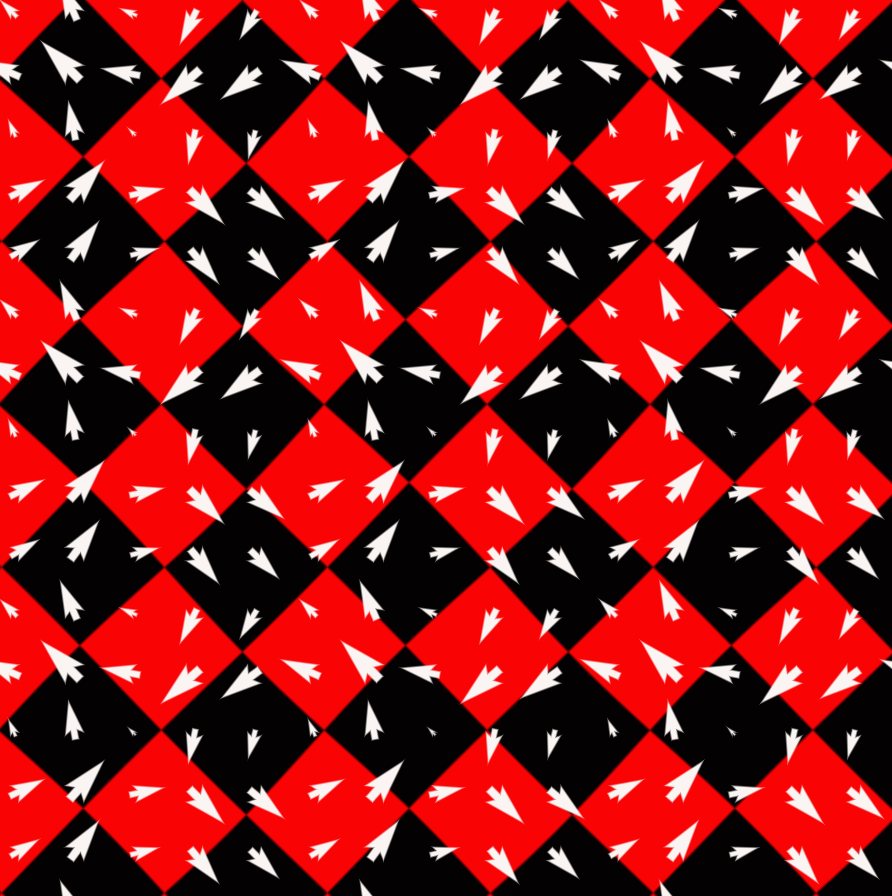
Give the GLSL for this pattern, as a Shadertoy shader.

```glsl
const float TAU = 6.2831853;

// Signed distance to a lattice of diamonds, negative inside
float diamondLattice(vec2 p) {
    vec2 q = p * 5.5 + vec2(0.0, 0.018);
    // Slight stagger between neighbouring rows and columns
    q += vec2(-0.015 * cos(0.5 * TAU * (q.y - 1.23)), 0.02 * sin(0.5 * TAU * q.x));
    vec2 c = abs(fract(q + 0.5) - 0.5);
    return (c.x + c.y - 0.5) * 0.7071 / 5.5;
}

// Barbed arrow with its base at the origin and its tip at the end of reach
float arrow(vec2 p, vec2 reach) {
    float size = length(reach);
    vec2 dir = reach / size;
    float along = dot(p, dir) / size;
    float across = abs(dir.x * p.y - dir.y * p.x) / size;

    float side = (across + (along - 1.0) * 0.28) / 1.04;
    float back = (0.17 - 0.6 * across - along) / 1.17;
    float head = max(side, back);
    float stub = max(across - 0.1, max(-0.17 - along, along - 0.5));
    return min(head, stub) * size;
}

// Wave field: rows set the horizontal part, columns the vertical part
vec2 flow(vec2 id) {
    return -cos(TAU / 5.0 * (id.yx - 1.0) + 0.13);
}

float arrowField(vec2 p) {
    float pitch = 0.0669;
    vec2 origin = vec2(0.0163);
    vec2 nearest = round((p - origin) / pitch);
    float d = 1.0;
    for (int j = -1; j <= 1; j++) {
        for (int i = -1; i <= 1; i++) {
            vec2 id = nearest + vec2(i, j);
            d = min(d, arrow(p - origin - id * pitch, 0.037 * flow(id)));
        }
    }
    return d;
}

void mainImage(out vec4 fragColor, in vec2 fragCoord) {
    // Height is one unit, measured down from the top edge
    vec2 p = vec2(fragCoord.x, iResolution.y - fragCoord.y) / iResolution.y;
    float pixel = 1.0 / iResolution.y;

    // Red diamonds on black
    float soft = max(0.0022, pixel);
    float red = 1.0 - smoothstep(-soft, soft, diamondLattice(p));
    vec3 color = mix(vec3(0.01, 0.005, 0.005), vec3(0.98, 0.01, 0.02), red);

    // White arrows on top
    soft = max(0.0014, 0.7 * pixel);
    float white = 1.0 - smoothstep(-soft, soft, arrowField(p));
    color = mix(color, vec3(0.98, 0.96, 0.95), white);

    fragColor = vec4(color, 1.0);
}
```
